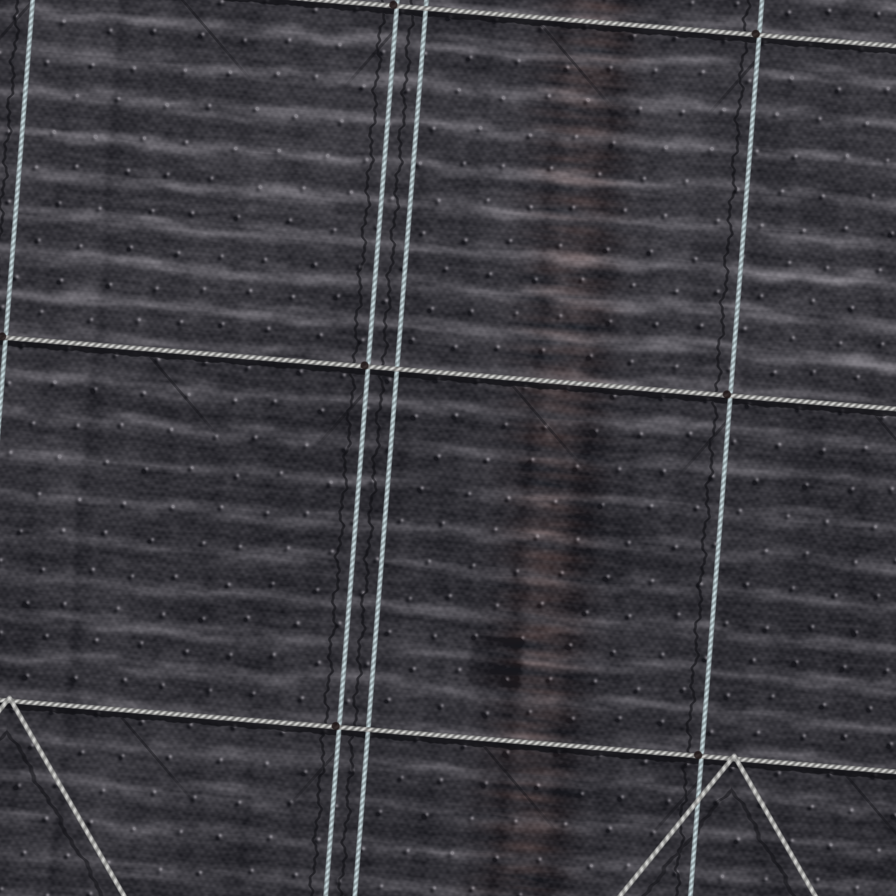
Give the GLSL for this texture, as a three.js fragment shader.

```glsl
// Dark corrugated sheeting behind a tilted grid of pale twisted bars with braces.
varying vec2 vUv;

const float TAU = 6.28318;
const float TILT = 0.08;                    // slope of the whole grid
const vec2 CELL = vec2(0.407, 0.405);       // spacing of the bars
const vec2 GRID_START = vec2(0.0365, -0.0286);
const float TWIN_X = 0.476;                 // second bar of the pair
const vec2 BRACE_PEAK = vec2(0.073, 0.778);
const float BRACE_SLOPE = 0.69;
const float BAR_HALF = 0.0027;
const float TWIST = 0.0075;                 // pitch of the bar ribs
const float RIDGE = 0.045;                  // pitch of the corrugation
const vec2 STUD_PITCH = vec2(0.051, 0.0405);
const float SOFT = 0.0011;

const vec3 SHEET_DARK = vec3(0.09, 0.09, 0.11);
const vec3 SHEET_LIGHT = vec3(0.46, 0.45, 0.475);
const vec3 RUST = vec3(0.05, 0.015, 0.0);
const vec3 SHADOW = vec3(0.055, 0.055, 0.07);
const vec3 STEEL_COOL = vec3(0.80, 0.87, 0.89);
const vec3 STEEL_WARM = vec3(0.86, 0.86, 0.85);

vec2 hash2(vec2 p) {
  return fract(sin(vec2(dot(p, vec2(127.1, 311.7)), dot(p, vec2(269.5, 183.3)))) * 43758.5);
}

// Cellular noise: distance to the nearest scattered point
float cellular(vec2 p) {
  vec2 id = floor(p), f = fract(p);
  float nearest = 2.0;
  for (int j = -1; j <= 1; j++)
    for (int i = -1; i <= 1; i++) {
      vec2 o = vec2(float(i), float(j));
      nearest = min(nearest, length(o + hash2(id + o) - f));
    }
  return nearest;
}

// Difference of two cellular layers, centred on zero
float mottle(vec2 p) { return cellular(p) - cellular(p * 1.13 + 37.4); }

float waves(float x) { return 0.5 * sin(x) + 0.3 * sin(2.3 * x + 1.7) + 0.2 * sin(5.1 * x + 4.0); }

// Signed distance to the nearest multiple of a period
float repeatDist(float x, float period) { return (fract(x / period + 0.5) - 0.5) * period; }

float band(float d, float halfWidth) {
  return 1.0 - smoothstep(halfWidth - SOFT, halfWidth + SOFT, abs(d));
}

float bump(float x, float width) { return exp(-x * x / (width * width)); }

// Ribbed steel, rounded across its width
vec3 steel(vec3 tint, float along, float across, float depth) {
  float rib = 0.5 + 0.5 * sin(TAU * (along + across) / TWIST);
  return tint * (1.0 - depth * rib) * (1.0 - 0.25 * min(abs(across) / BAR_HALF, 1.5));
}

vec3 sheet(vec2 q) {
  // Corrugation with lengthwise streaks
  float wobble = 0.10 * waves(q.x * 17.0) + 0.16 * mottle(q * vec2(16.0, 30.0));
  float ridge = pow(0.5 + 0.5 * sin(TAU * (q.y / RIDGE + wobble)), 3.0);
  float streak = mottle(q * vec2(9.0, 75.0));
  float grain = mottle(q * vec2(70.0, 170.0));
  float upper = 1.0 - smoothstep(0.30, 0.48, q.y);
  float tone = 0.26 + 0.06 * upper + (0.32 + 0.16 * upper) * ridge * (0.8 + 0.7 * streak);
  tone += 0.13 * streak + 0.15 * grain + 0.10 * mottle(q * vec2(5.0, 4.0));

  // Vertical stains and weave
  float sway = q.x + 0.004 * waves(q.y * 14.0);
  float stain = bump(sway - 0.70, 0.018) + 0.6 * bump(sway - 0.632, 0.012) + 0.4 * bump(sway - 0.14, 0.006);
  tone -= 0.20 * stain + 0.05 * waves(sway * 95.0);
  tone += 0.05 * sin(TAU * q.x / 0.008) * sin(TAU * q.y / 0.012);

  // Square patch
  vec2 patchDist = abs(q - vec2(0.612, 0.694)) - 0.029;
  tone -= 0.17 * (1.0 - smoothstep(-0.004, 0.004, max(patchDist.x, patchDist.y)));

  // Staggered studs, each with a dark side
  float row = floor(q.y / STUD_PITCH.y);
  vec2 studUv = vec2(q.x / STUD_PITCH.x + 0.37 * row, q.y / STUD_PITCH.y);
  vec2 jitter = (hash2(floor(studUv)) - 0.5) * 0.2;
  vec2 stud = (fract(studUv) - 0.5 - jitter) * STUD_PITCH;
  tone += 0.75 * bump(length(stud), 0.0022) - 0.35 * bump(length(stud + vec2(0.003, -0.003)), 0.003);

  vec3 color = mix(SHEET_DARK, SHEET_LIGHT, clamp(tone, 0.0, 1.15));
  return color + RUST * bump(q.x - 0.66, 0.045) * (0.5 + streak);
}

void main() {
  // Grid space, measured downward from the top
  vec2 s = vec2(vUv.x, 1.0 - vUv.y);
  vec2 q = vec2(s.x + TILT * s.y, s.y - TILT * s.x);
  vec2 d = vec2(repeatDist(q.x - GRID_START.x, CELL.x), repeatDist(q.y - GRID_START.y, CELL.y));
  float twin = repeatDist(q.x - TWIN_X, 2.0 * CELL.x);
  float drop = q.y - BRACE_PEAK.y;
  float braceX = repeatDist(q.x - BRACE_PEAK.x, 2.0 * CELL.x);
  float below = smoothstep(-0.004, 0.0, drop);
  float brace = (abs(braceX) - BRACE_SLOPE * drop) / length(vec2(1.0, BRACE_SLOPE));
  vec3 color = sheet(q);

  // Wavy shadows of the bars and faint diagonal ones
  float ripple = 0.016 + 0.004 * waves(q.y * 120.0);
  float shade = 0.6 * max(band(d.x + ripple, 0.0015), band(twin + ripple, 0.0015));
  shade = max(shade, 0.75 * band(d.y - 0.0055 - 0.0012 * waves(q.x * 150.0), 0.0035));
  vec2 c = fract((q - GRID_START) / CELL);
  float slant = min(abs(c.x - 0.38 - c.y), abs(c.x - 1.05 + 0.75 * c.y));
  shade = max(shade, 0.4 * band(slant * CELL.x, 0.002) * (1.0 - smoothstep(0.12, 0.28, c.y)));
  shade = max(shade, 0.5 * below * band(brace + 0.020 + 0.003 * waves(q.y * 110.0), 0.002));
  color = mix(color, SHADOW, shade);

  // Bars, braces and dark ties at the crossings
  color = mix(color, steel(STEEL_COOL, q.y, d.x, 0.25), band(d.x, BAR_HALF));
  color = mix(color, steel(STEEL_COOL, q.y, twin, 0.25), band(twin, BAR_HALF));
  color = mix(color, steel(STEEL_WARM, q.x, d.y, 0.4), band(d.y, BAR_HALF));
  color = mix(color, steel(STEEL_WARM, q.y, brace, 0.3), below * band(brace, BAR_HALF));
  color = mix(color, SHADOW + RUST, 0.85 * band(length(d + vec2(0.004, 0.001)), 0.0045));

  gl_FragColor = vec4(color, 1.0);
}
```
